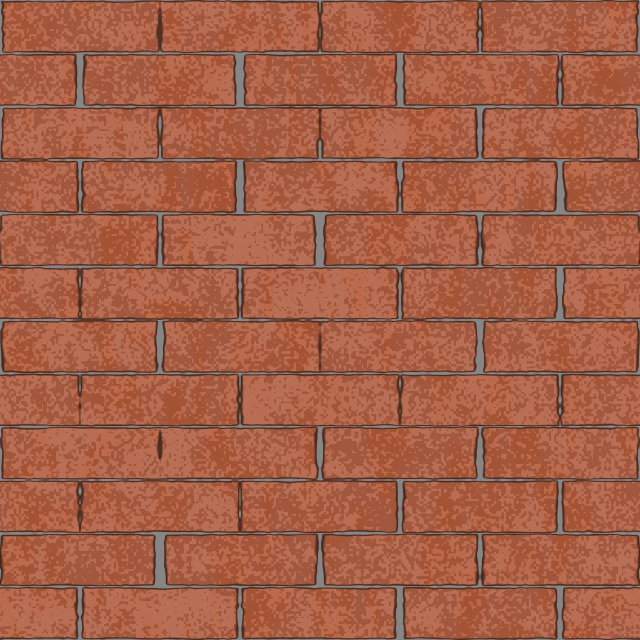
This texture is drawn by a three.js fragment shader. Its source:

```glsl
#define COLUMNS 4.0
#define ROWS 12.0
#define JOINT_MIN -0.0015
#define JOINT_MAX 0.0068
#define BED_GAP 0.0013
#define SIDE_WEAR 0.0065
#define BED_WEAR 0.0032
#define CORNER 0.004
#define EDGE 0.0030
#define SOFT 0.0011
#define GRAIN 256.0
#define DARK_SHARE 0.47

varying vec2 vUv;

const vec3 BRICK_LIGHT = vec3(0.725, 0.435, 0.335);
const vec3 BRICK_DARK = vec3(0.635, 0.345, 0.245);
const vec3 ORANGE_SHIFT = vec3(0.010, -0.022, -0.040);
const vec3 EDGE_COLOR = vec3(0.29, 0.16, 0.11);
const vec3 MORTAR = vec3(0.53, 0.52, 0.52);

float hash(vec2 p) {
  vec3 q = fract(p.xyx * 0.1031);
  q += dot(q, q.yzx + 33.33);
  return fract((q.x + q.y) * q.z);
}

// Value noise that wraps after "period" cells
float noise(vec2 p, vec2 period) {
  vec2 i = floor(p);
  vec2 f = fract(p);
  f = f * f * (3.0 - 2.0 * f);
  vec2 a = mod(i, period);
  vec2 b = mod(i + 1.0, period);
  return mix(mix(hash(a), hash(vec2(b.x, a.y)), f.x),
             mix(hash(vec2(a.x, b.y)), hash(b), f.x), f.y);
}

float wrapNoise(vec2 uv, vec2 cells, float shift) {
  return noise(uv * cells + shift, cells);
}

// Signed distance to a rounded box, negative inside
float roundBox(vec2 p, vec2 halfSize, float radius) {
  vec2 q = abs(p) - halfSize + radius;
  return length(max(q, 0.0)) + min(max(q.x, q.y), 0.0) - radius;
}

// Speckled clay, with patches that differ from brick to brick
vec3 clay(vec2 uv, vec2 id) {
  float tone = hash(id + 41.0);
  float shift = floor(hash(id + 17.0) * 64.0);
  float patches = 0.55 * wrapNoise(uv, vec2(18.0, 24.0), shift)
                + 0.45 * wrapNoise(uv, vec2(64.0, 32.0), shift);
  float share = DARK_SHARE + 0.75 * (patches - 0.5) + 0.22 * (tone - 0.5);
  float grain = wrapNoise(uv, vec2(GRAIN), 0.0);
  vec3 color = mix(BRICK_DARK, BRICK_LIGHT, smoothstep(share - 0.09, share + 0.09, grain));
  float streak = wrapNoise(uv, vec2(48.0, 16.0), shift + 5.0);
  return color + ORANGE_SHIFT * smoothstep(0.4, 0.8, 0.65 * streak + 0.35 * patches);
}

void main() {
  // Running bond: every second row moves by half a brick
  vec2 grid = vUv * vec2(COLUMNS, ROWS);
  float row = floor(grid.y);
  grid.x += 0.5 * (1.0 - mod(row, 2.0));
  vec2 id = vec2(mod(floor(grid.x), COLUMNS), row);
  vec2 cell = 1.0 / vec2(COLUMNS, ROWS);
  vec2 local = (fract(grid) - 0.5) * cell;

  // Half widths of the joints, worn along their length
  float joint = hash(vec2(mod(floor(grid.x + 0.5), COLUMNS), row) + 7.0);
  float coarse = wrapNoise(vUv, vec2(20.0, 30.0), 3.0) - 0.5;
  float fine = wrapNoise(vUv, vec2(112.0, 112.0), 0.0) - 0.5;
  vec2 gap = vec2(mix(JOINT_MIN, JOINT_MAX, joint), BED_GAP);
  gap += vec2(SIDE_WEAR, BED_WEAR) * (0.6 * coarse + 0.5 * fine);

  vec2 halfSize = 0.5 * cell - gap;
  float d = roundBox(local, halfSize, CORNER);

  // Burnt rim, heavier on the short sides
  vec2 q = abs(local) - halfSize;
  float side = smoothstep(-0.002, 0.002, q.x - q.y);
  float rim = EDGE * mix(0.8, 1.3, side);
  rim *= 0.65 + 0.7 * wrapNoise(vUv, vec2(40.0, 72.0), 11.0);
  vec3 brick = mix(EDGE_COLOR, clay(vUv, id), smoothstep(0.3 * rim, 1.4 * rim, -d));

  gl_FragColor = vec4(mix(brick, MORTAR, smoothstep(-SOFT, SOFT, d)), 1.0);
}
```
